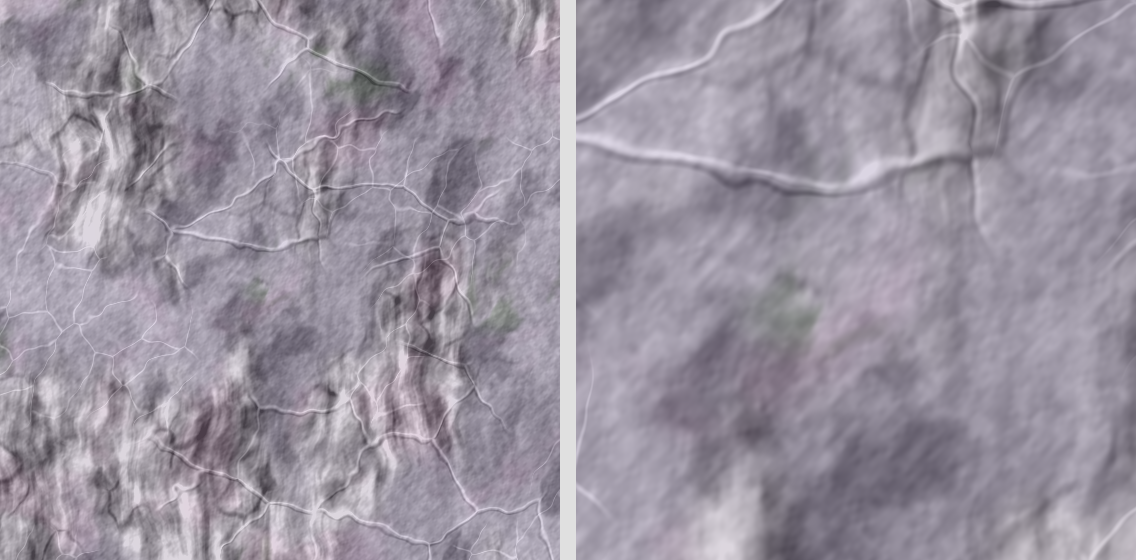
Left: the whole. Right: its middle third, enlarged.
Write a three.js fragment shader that draws this texture.

```glsl
varying vec2 vUv;

const vec3 STONE_TINT = vec3(0.003, -0.019, 0.012);
const vec3 LILAC_TINT = vec3(-0.004, -0.006, 0.020);
const vec3 MAUVE_TINT = vec3(0.022, -0.012, 0.004);
const vec3 MOSS_TINT = vec3(-0.015, 0.022, -0.035);
const float BASE_TONE = 0.635;
const float CLOUD_CONTRAST = 0.24;
const float STREAK_CONTRAST = 0.50;
const float CHIP_CONTRAST = 0.50;
const float GRAIN_CONTRAST = 0.10;
const float BLOTCH_DEPTH = 0.15;
const float BAND_DEPTH = 0.13;
const float CRACK_DEPTH = 0.17;
const float VEIN_LIGHT = 0.17;
const float VEIN_SHADOW = 0.12;
const float WARP = 0.07;

float hash(vec2 p) {
  vec3 q = fract(vec3(p.xyx) * 0.1031);
  q += dot(q, q.yzx + 33.33);
  return fract((q.x + q.y) * q.z);
}

float noise(vec2 p) {
  vec2 i = floor(p), f = fract(p);
  f = f * f * (3.0 - 2.0 * f);
  return mix(mix(hash(i), hash(i + vec2(1.0, 0.0)), f.x),
             mix(hash(i + vec2(0.0, 1.0)), hash(i + 1.0), f.x), f.y);
}

float fbm(vec2 p) {
  float sum = 0.0, amp = 0.53;
  for (int i = 0; i < 4; i++) {
    sum += amp * noise(p);
    p = mat2(1.9, 0.4, -0.4, 1.9) * p + 17.3;
    amp *= 0.5;
  }
  return sum;
}

// Layered noise that keeps its stretch direction
float fibres(vec2 p) {
  return 0.5 * noise(p) + 0.3 * noise(p * 2.03 + 9.1) + 0.2 * noise(p * 3.9 + 4.7);
}

vec2 rotate(vec2 p, float a) {
  float c = cos(a), s = sin(a);
  return vec2(c * p.x - s * p.y, s * p.x + c * p.y);
}

// Gap between the two nearest cell centres: zero along cell borders
float borderGap(vec2 p) {
  vec2 cell = floor(p), f = fract(p);
  float near = 9.0, next = 9.0;
  for (int y = -1; y <= 1; y++) {
    for (int x = -1; x <= 1; x++) {
      vec2 o = vec2(float(x), float(y));
      vec2 id = cell + o;
      float d = length(o + vec2(hash(id), hash(id + 71.7)) - f);
      next = min(next, max(near, d));
      near = min(near, d);
    }
  }
  return next - near;
}

float line(float gap, float width) {
  return 1.0 - smoothstep(0.0, width, gap);
}

void main() {
  vec2 p = vUv + 3.0;
  vec2 bend = vec2(fbm(p * 7.0), fbm(p * 7.0 + 41.0)) - 0.5;
  vec2 q = p + WARP * bend;
  vec2 jag = q + 0.012 * (vec2(noise(p * 45.0), noise(p * 45.0 + 23.0)) - 0.5);

  // Smooth lilac plates against rough, streaked stone
  float rough = smoothstep(0.40, 0.58, fbm(q * vec2(5.0, 3.2) + 5.0));
  float cloud = fbm(q * 6.0 + 31.0) - 0.5;
  float streak = fibres(rotate(q, 0.06) * vec2(62.0, 9.0)) - 0.5;
  float chips = fbm(jag * vec2(38.0, 24.0) + 13.0) - 0.5;
  vec2 g = rotate(p, 0.75);
  float grain = noise(g * vec2(170.0, 75.0)) + 0.6 * noise(g * vec2(300.0, 190.0)) - 0.8;

  // Dark slanted blotches and upright bands
  float blotch = smoothstep(0.52, 0.70, fbm(rotate(jag, 0.5) * vec2(17.0, 9.0) + 3.0));
  float band = smoothstep(0.66, 0.88, noise(q * vec2(27.0, 3.5) + 7.0));
  band *= (0.25 + 0.75 * rough) * (0.5 + noise(jag * vec2(70.0, 25.0)));

  // Broken dark cracks
  float crackMask = smoothstep(0.45, 0.65, noise(q * 9.0 + 19.0)) * (0.2 + 0.8 * rough);
  float crack = line(borderGap(rotate(jag, 0.4) * vec2(13.0, 8.0)), 0.13) * crackMask;

  // Pale veins: soft halo, bright core and shadow below, with finer branches
  float veinMask = smoothstep(0.42, 0.62, noise(q * 5.0 + 47.0));
  float gap = borderGap(jag * vec2(5.0, 6.5) + 2.0);
  float below = borderGap((jag + vec2(0.002, 0.006)) * vec2(5.0, 6.5) + 2.0);
  float twigMask = smoothstep(0.55, 0.72, noise(q * 7.0 + 83.0));
  float twig = line(borderGap(rotate(jag, 0.6) * vec2(15.0, 9.0) + 6.0), 0.055) * twigMask;
  float vein = veinMask * (0.65 * line(gap, 0.035) + 0.40 * line(gap, 0.11));
  float shadow = veinMask * line(below, 0.04) * (1.0 - line(gap, 0.04));

  float tone = BASE_TONE + CLOUD_CONTRAST * cloud + GRAIN_CONTRAST * grain;
  tone += rough * 0.035 + (0.2 + 0.8 * rough) * (STREAK_CONTRAST * streak + CHIP_CONTRAST * chips);
  tone -= BLOTCH_DEPTH * blotch + BAND_DEPTH * band + CRACK_DEPTH * crack;
  tone += VEIN_LIGHT * (vein + 0.7 * twig) - VEIN_SHADOW * shadow;
  tone = clamp(tone, 0.27, 0.86);

  // Faint mineral colour
  float mauve = smoothstep(0.50, 0.72, fbm(q * 8.0 + 61.0));
  float moss = smoothstep(0.62, 0.85, noise(q * 8.0 + 97.0)) * max(blotch, band);
  vec3 color = vec3(tone) + STONE_TINT + LILAC_TINT * (1.0 - rough);
  color += MAUVE_TINT * mauve + MOSS_TINT * moss;
  gl_FragColor = vec4(color, 1.0);
}
```
